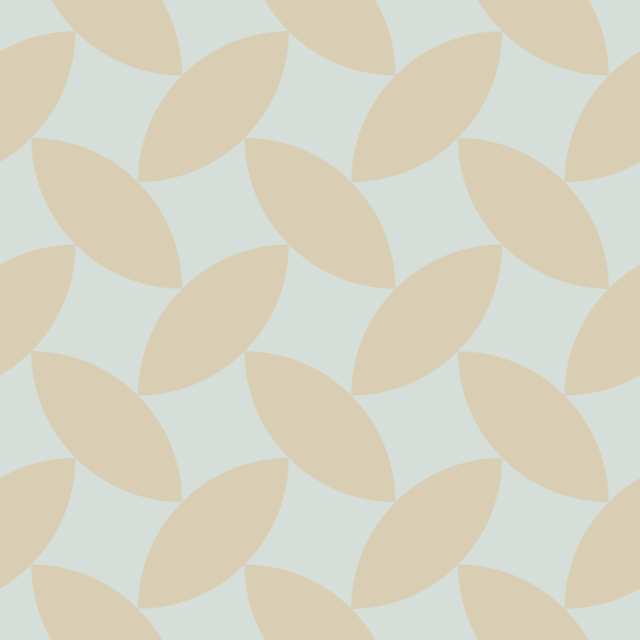
Write a Shadertoy shader that draws this pattern.

```glsl
// Flat lattice of pointed leaves on a pale ground, three repeats each way.
// Each leaf is the overlap of two circles; two mirrored leaves per cell
// lean opposite ways, so that every tip just touches a neighbour's side.

const float REPEATS = 3.0;
const float ARC_RADIUS = 0.70711;  // in cells; sqrt(1/2) makes the tips touch
const vec3 GROUND_COLOR = vec3(0.840, 0.870, 0.852);
const vec3 LEAF_COLOR = vec3(0.851, 0.808, 0.702);

// Offset from the nearest copy of a centre in the unit lattice
vec2 wrapOffset(vec2 p, vec2 center) {
    return fract(p - center + 0.5) - 0.5;
}

// Signed distance to a leaf of two quarter arcs; lean is +1 for a rising
// diagonal and -1 for a falling one
float leafDistance(vec2 p, float lean, float radius) {
    vec2 arcCenter = 0.5 * radius * vec2(lean, -1.0);
    return max(length(p - arcCenter), length(p + arcCenter)) - radius;
}

// Edge coverage over about one pixel
float coverage(float dist, float pixel) {
    return clamp(0.5 - dist / pixel, 0.0, 1.0);
}

void mainImage(out vec4 fragColor, in vec2 fragCoord) {
    vec2 cell = REPEATS * fragCoord / iResolution.xy;
    float pixel = REPEATS / min(iResolution.x, iResolution.y);

    // Rising leaves on the vertical cell edges, falling on the horizontal
    float rising = leafDistance(wrapOffset(cell, vec2(0.0, 0.5)), 1.0, ARC_RADIUS);
    float falling = leafDistance(wrapOffset(cell, vec2(0.5, 0.0)), -1.0, ARC_RADIUS);

    float leaf = coverage(min(rising, falling), 1.3 * pixel);
    fragColor = vec4(mix(GROUND_COLOR, LEAF_COLOR, leaf), 1.0);
}
```
